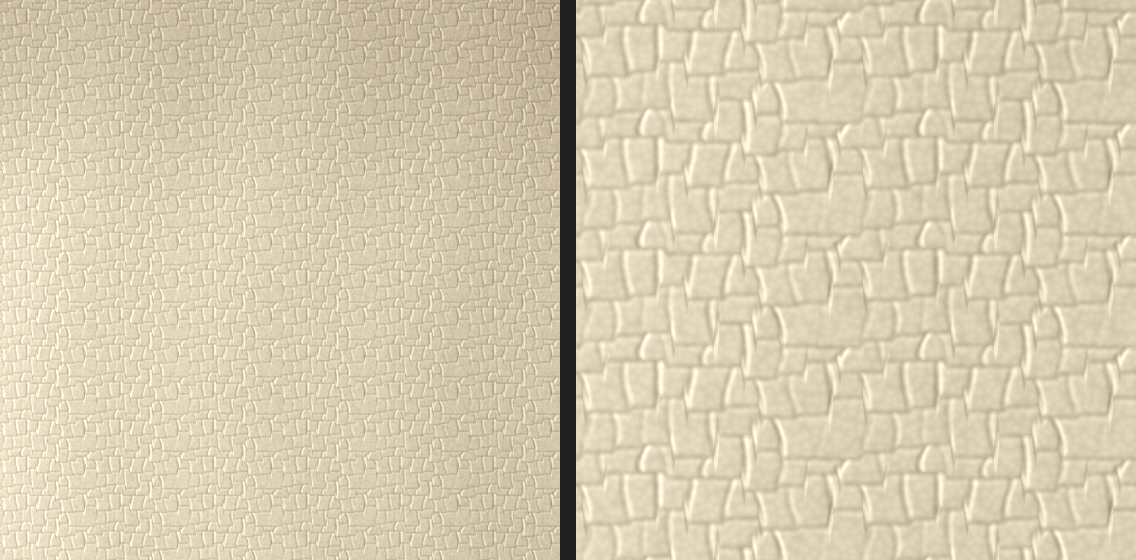
Left: the whole. Right: its middle third, enlarged.
This texture is drawn by a Shadertoy shader. Its source:

```glsl
// Cream embossed wallcovering: stepped rows of little blocks with short, leaning seams.
// A tile of 8 by 3 blocks repeats 6 times across and 15 times down; each seam has
// a dark and a lit side, over cellular grain and soft light from the left.

// Random value from -0.5 to 0.5, repeating with the tile
float tileRandom(vec2 id, float seed) {
    id = mod(id, vec2(8.0, 3.0));
    return fract(sin(dot(id, vec2(12.7, 31.1)) + seed * 7.47) * 4375.85) - 0.5;
}

vec2 randomPoint(vec2 id) {
    vec2 s = vec2(dot(id, vec2(12.71, 31.17)), dot(id, vec2(26.95, 18.33)));
    return fract(sin(s) * 4375.85);
}

// Distance to the nearest scattered point
float cellular(vec2 p) {
    vec2 cell = floor(p);
    float nearest = 2.0;
    for (int j = -1; j <= 1; j++)
        for (int i = -1; i <= 1; i++) {
            vec2 id = cell + vec2(i, j);
            nearest = min(nearest, length(id + randomPoint(id) - p));
        }
    return nearest;
}

float line(float d, float width) {
    return exp(-d * d / (width * width));
}

// Sideways shift of a row and foot of an upright seam within it
float stagger(float row) {
    return 0.37 * mod(row, 3.0);
}

float seamFoot(vec2 id) {
    return id.x + 0.5 * tileRandom(id, 1.0);
}

// Height of the lower edge of a row, stepping where its upright seams stand
float rowEdge(float x, float row) {
    x -= stagger(row);
    vec2 id = vec2(floor(x), row);
    float level = tileRandom(id - vec2(1.0, 0.0), 3.0);
    for (int i = 0; i < 2; i++) {
        float stepUp = tileRandom(id, 3.0) - tileRandom(id - vec2(1.0, 0.0), 3.0);
        level += stepUp * smoothstep(-0.1, 0.1, x - seamFoot(id));
        id.x += 1.0;
    }
    return row + 0.8 * level;
}

// Relief of the blocks: x = lit amount, y = shadow amount
vec2 relief(vec2 p) {
    vec2 shade = vec2(0.0);
    float row = floor(p.y) - 1.0;
    float edgeDistance = 1.0;

    // Level seams; their steep parts are lit like upright seams
    for (int k = 0; k < 2; k++) {
        float r = floor(p.y) + float(k);
        float slope = (rowEdge(p.x + 0.02, r) - rowEdge(p.x - 0.02, r)) / 0.04;
        float above = p.y - rowEdge(p.x, r);
        float d = above / sqrt(1.0 + slope * slope);
        float right = -d * sign(slope);
        vec2 level = vec2(0.3 * line(d + 0.13, 0.08), 0.7 * line(d, 0.08));
        vec2 steep = vec2(line(right - 0.07, 0.08), line(right + 0.08, 0.08));
        shade += mix(level, steep, smoothstep(0.8, 2.5, abs(slope)));
        row += step(0.0, above);
        edgeDistance = min(edgeDistance, abs(d));
    }

    // Upright seams, leaning and bowing between the edges of one row
    float x = p.x - stagger(row);
    float low = rowEdge(p.x, row);
    float f = (p.y - low) / max(rowEdge(p.x, row + 1.0) - low, 0.1);
    for (int i = -1; i < 3; i++) {
        vec2 id = vec2(floor(x) + float(i), row);
        float lean = 0.55 * tileRandom(id, 2.0) * smoothstep(0.1, 1.0, f);
        float bow = 0.2 * tileRandom(id, 6.0) * sin(3.14 * f);
        float d = x - seamFoot(id) - lean - bow;
        float strength = mix(0.15, 1.25, smoothstep(-0.45, 0.3, tileRandom(id, 5.0)));
        strength *= mix(0.4, 1.0, smoothstep(0.0, 0.14, edgeDistance));
        shade += strength * vec2(1.1 * line(d - 0.07, 0.08), line(d + 0.08, 0.085));
    }
    return shade;
}

void mainImage(out vec4 fragColor, in vec2 fragCoord) {
    vec2 uv = fragCoord / iResolution.xy;
    vec2 shade = relief(uv * vec2(48.0, 45.0));
    float sideLight = exp(-4.5 * uv.x) * smoothstep(1.1, 0.45, uv.y);

    // Broad light: bright at the left, dimmer at the top and right
    float tone = 0.012 + 0.065 * sideLight;
    tone -= 0.07 * smoothstep(0.55, 1.0, uv.y);
    tone -= 0.05 * smoothstep(0.4, 1.0, uv.x);
    tone += 0.008 * sin(uv.x * 19.0 + 1.5 * sin(uv.y * 5.0));

    // Fine grain and gentle mottling of the faces
    tone += 0.065 * (0.5 - cellular(uv * 190.0));
    tone += 0.035 * (0.5 - cellular(uv * 60.0));

    tone += 0.115 * shade.x * (1.0 + 0.4 * sideLight) - 0.105 * shade.y;
    vec3 cream = vec3(0.85, 0.80, 0.693);
    fragColor = vec4(clamp(cream + tone * vec3(0.96, 1.0, 1.05), 0.0, 1.0), 1.0);
}
```
